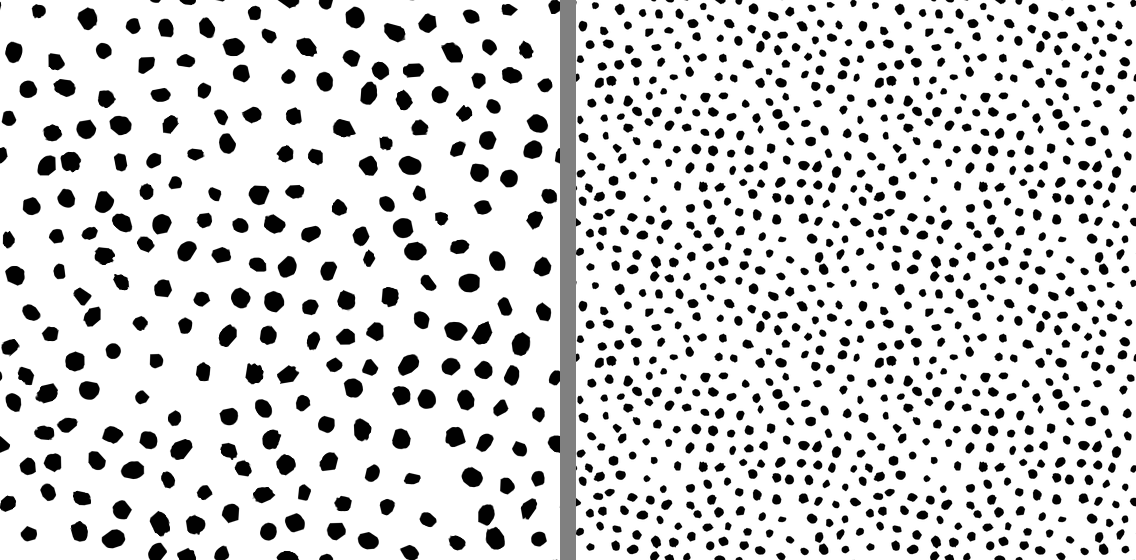
Left, the tile; right, the same tile 2 across and 2 down.
This pattern is drawn by a WebGL 1 fragment shader. Its source:

```glsl
precision highp float;

uniform vec2 u_resolution;

const float TAU = 6.2831853;
const vec2 GRID = vec2(14.0, 16.0);   // even row count keeps the stagger seamless
const vec3 PAPER = vec3(1.0);
const vec3 INK = vec3(0.005);

vec2 hash2(vec2 id, float salt) {
  vec3 h = fract(vec3(id.xyx + salt * 7.31) * vec3(0.1031, 0.1030, 0.0973));
  h += dot(h, h.yzx + 33.33);
  return fract((h.xx + h.yz) * h.zy);
}

float valueNoise(vec2 p) {
  vec2 cell = floor(p);
  vec2 f = fract(p);
  f = f * f * (3.0 - 2.0 * f);
  float low = mix(hash2(cell, 0.0).x, hash2(cell + vec2(1.0, 0.0), 0.0).x, f.x);
  float high = mix(hash2(cell + vec2(0.0, 1.0), 0.0).x, hash2(cell + 1.0, 0.0).x, f.x);
  return mix(low, high, f.y);
}

vec2 direction(float angle) {
  return vec2(cos(angle), sin(angle));
}

// Periodic drift that bends the rows and columns
vec2 drift(vec2 p) {
  return vec2(0.018 * sin(TAU * (2.0 * p.y + p.x)) + 0.008 * sin(TAU * (3.0 * p.y + 0.3)),
              0.020 * sin(TAU * (2.0 * p.x - p.y + 0.2)) + 0.008 * sin(TAU * (3.0 * p.x + 0.7)));
}

// Staggered grid point with a random shift inside a disc
vec2 spotCentre(vec2 cell, vec2 id) {
  vec2 h = hash2(id, 1.0);
  vec2 jitter = 0.22 * sqrt(h.x) * direction(TAU * h.y);
  vec2 centre = (cell + 0.5 + vec2(0.5 * mod(cell.y, 2.0), 0.0) + jitter) / GRID;
  return centre + drift(centre);
}

// Rough ellipse of unit size, trimmed by random straight cuts
float spotShape(vec2 q, vec2 id) {
  vec2 h = hash2(id, 2.0);
  float roughness = mix(0.06, 0.34, h.x * h.x);
  float d = length(q) - 1.0 + roughness * (valueNoise(q * 3.2 + 20.0 + 50.0 * h) - 0.5);
  for (int i = 0; i < 5; i++) {
    vec2 cut = hash2(id, 5.0 + float(i));
    d = max(d, dot(q, direction(TAU * cut.x)) - mix(0.75, 1.1, cut.y));
  }
  return d;
}

// Signed distance to one spot, in canvas units
float spotDistance(vec2 offset, vec2 id) {
  vec2 form = hash2(id, 3.0);
  float radius = mix(0.0122, 0.0189, form.x);
  if (length(offset) > 2.0 * radius) return radius;
  float stretch = mix(1.0, 1.19, form.y);
  vec2 axis = direction(2.1 + 1.4 * (2.0 * hash2(id, 4.0).x - 1.0));
  vec2 q = vec2(dot(offset, axis) / stretch, dot(offset, vec2(-axis.y, axis.x)) * stretch);
  return radius * spotShape(q / radius, id);
}

float nearestSpot(vec2 p) {
  vec2 base = floor(p * GRID);
  float d = 1.0;
  for (int y = -2; y <= 2; y++) {
    for (int x = -2; x <= 2; x++) {
      vec2 cell = base + vec2(float(x), float(y));
      vec2 id = mod(cell, GRID);
      d = min(d, spotDistance(p - spotCentre(cell, id), id));
    }
  }
  return d;
}

void main() {
  vec2 p = gl_FragCoord.xy / u_resolution;
  float edge = 0.75 / min(u_resolution.x, u_resolution.y);
  float paper = smoothstep(-edge, edge, nearestSpot(p));
  gl_FragColor = vec4(mix(INK, PAPER, paper), 1.0);
}
```
